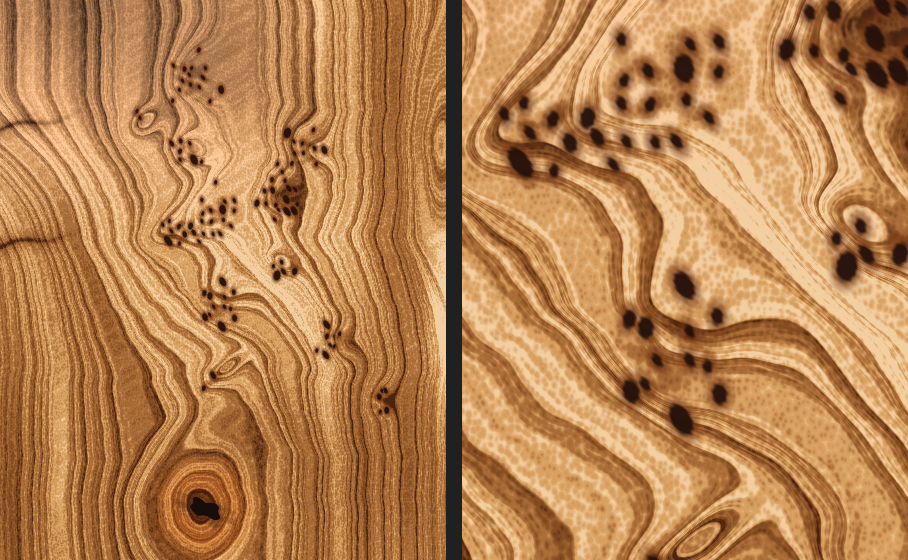
Left, the full canvas; right, a detail of the centre.
A Shadertoy shader for this texture:

```glsl
const vec2 KNOT = vec2(.365, .09);
// Burl clusters: centre and radius
const vec3 BURLS[12] = vec3[12](
    vec3(.345, .857, .055), vec3(.250, .790, .028), vec3(.544, .733, .042),
    vec3(.505, .642, .042), vec3(.390, .616, .052), vec3(.312, .583, .036),
    vec3(.388, .455, .048), vec3(.592, .395, .030), vec3(.677, .286, .028),
    vec3(.332, .720, .034), vec3(.384, .320, .026), vec3(.514, .518, .026));

float hash(vec2 p) { return fract(sin(dot(p, vec2(127.1, 311.7))) * 43758.5); }
vec2 jitter(vec2 cell) { return vec2(hash(cell), hash(cell + 57.)); }
float spot(vec2 p, vec2 centre, vec2 size) {
    vec2 d = (p - centre) / size;
    return exp(-dot(d, d));
}
// Cellular noise: distance to the nearest scattered point
float cells(vec2 p) {
    float d = 1.;
    for (int i = 0; i < 9; i++) {
        vec2 c = floor(p) + vec2(i % 3 - 1, i / 3 - 1);
        d = min(d, length(c + jitter(c) - p));
    }
    return d;
}
float burl(vec2 p) {
    float sum = 0.;
    for (int i = 0; i < 12; i++) sum += spot(p, BURLS[i].xy, BURLS[i].zz);
    return sum;
}
// Growth ring coordinate; each whole step is one ring
float growth(vec2 p) {
    vec2 q = p;
    float centre = spot(p, vec2(.45, .52), vec2(.24, .4));
    float amp = .004 + .018 * centre, freq = 13.;
    for (int i = 0; i < 6; i++) {
        q += amp * sin(freq * q.yx * vec2(1., .8) + vec2(1.7, 4.1) * float(i));
        amp *= .53;
        freq *= 1.75;
    }
    vec2 k = q - KNOT;
    q.x -= .6 * k.x * exp(-dot(k, k) / .03);
    float slide = .31 * (1. - smoothstep(.18, .6, q.y))
                * smoothstep(-.1, .45, q.x) * (1. - smoothstep(.45, .8, q.x));
    float t = 22. * (q.x - slide) + 6. * smoothstep(.5, .8, q.x) + 2. * burl(q)
            - 11. * (1. - smoothstep(.5, .85, q.y)) * exp(-5. * q.x)
            + 3. * spot(q, vec2(.77, .74), vec2(.06, .2));
    t += .35 * sin(t * 1.7) + .2 * sin(t * 2.9 + 1.);
    float d = length(k * vec2(1., .85));
    return mix(t, 36. * d - 2., 1. - smoothstep(.07, .16, d));
}
// Small bark eyes: x is the dark core, y the reddish halo
vec2 eyes(vec2 p) {
    vec2 g = p * 54., mark = vec2(0);
    for (int i = 0; i < 9; i++) {
        vec2 c = floor(g) + vec2(i % 3 - 1, i / 3 - 1);
        vec2 o = c + .15 + .7 * jitter(c), v = g - o;
        float size = mix(.17, .42, pow(hash(c + 9.), 4.));
        float present = step(.25 + .65 * hash(c + 23.), burl(o / 54.));
        v.x += v.y * (hash(c + 31.) - .3) * .7;
        float d = length(v * vec2(1.15, .8)) + .015 * sin(v.x * 17. + v.y * 23.);
        mark = max(mark, present * (1. - smoothstep(vec2(size - .08, size), vec2(size + .08, size + .4), vec2(d))));
    }
    return mark;
}
vec3 woodColor(float tone) {
    vec3 c = mix(vec3(.29, .14, .06), vec3(.52, .30, .13), smoothstep(0., .27, tone));
    c = mix(c, vec3(.67, .43, .22), smoothstep(.27, .52, tone));
    c = mix(c, vec3(.85, .63, .38), smoothstep(.52, .74, tone));
    return mix(c, vec3(.95, .81, .63), smoothstep(.74, .95, tone));
}

void mainImage(out vec4 fragColor, in vec2 fragCoord) {
    vec2 p = fragCoord / iResolution.y;
    float t = growth(p), width = fwidth(t), f = fract(t);
    float kind = hash(vec2(floor(t), 3.)), depth = hash(vec2(floor(t), 8.));
    // Rings darken slowly and end in a crisp edge
    float edge = clamp(width * 1.5, .05, .5);
    float band = smoothstep(.05 + .4 * kind, .9, f) * (1. - smoothstep(1. - edge, 1., f));
    float tone = .68 - band * mix(.15, .6, depth);
    // Broad streaks and thin lines that follow the rings
    tone += .07 * sin(t * .8 + 2. * p.y) + .05 * sin(t * 2.1 + 5. * p.y);
    float detail = 1. - smoothstep(.1, .3, width);
    tone += detail * (.07 * sin(t * 19. + 2. * sin(p.y * 9.)) + .04 * sin(t * 41. + 3. * sin(t)));
    // Fibres along the grain, and fine stipple
    float along = p.y - .6 * p.x;
    tone += .24 * (cells(vec2(t * 11., along * 65.)) - .45) * (.6 + .7 * band);
    tone += .24 * (cells(p * vec2(270., 210.)) - .45);
    // Broad light and shade
    tone += .22 * spot(p, vec2(.40, .58), vec2(.2, .24)) + .22 * spot(p, vec2(.04, .74), vec2(.2, .13));
    tone += .22 * spot(p, vec2(.55, .98), vec2(.05, .13)) + .12 * spot(p, vec2(.57, .5), vec2(.1, .2));
    tone += .4 * spot(p, vec2(.79, .42), vec2(.025, .13));
    tone -= .17 * spot(p, vec2(.70, .65), vec2(.06, .6)) + .2 * spot(p, vec2(0., .12), vec2(.13, .25));
    tone -= .16 * spot(p, vec2(.43, .22), vec2(.09, .08)) + .13 * spot(p, vec2(.64, .12), vec2(.14, .2));
    tone -= .15 * spot(p, vec2(.1, 1.), vec2(.2, .09)) + .12 * spot(p, vec2(.36, .9), vec2(.1, .12));
    // Bark slits at the left side
    for (int i = 0; i < 2; i++) {
        float dy = p.y - .768 + .21 * float(i) - .2 * p.x - .006 * sin(p.x * 50.);
        float fade = 1. - smoothstep(.02, .17, p.x);
        tone -= fade * (.5 * exp(-dy * dy / .00002) + .2 * exp(-dy * dy / .0004));
    }
    // Mottled burl plates
    float plate = smoothstep(.45, .9, burl(p));
    tone -= plate * (.1 + .14 * sin(p.x * 140. + 3. * sin(p.y * 110.)));
    vec3 color = woodColor(clamp(tone, 0., 1.));
    float haze = smoothstep(.5, .9, p.y) * (1. - smoothstep(.35, .7, p.x));
    color = mix(color, vec3(.76, .55, .39) * (.42 + .95 * tone), .75 * haze);
    // Burl eyes
    vec2 eye = eyes(p);
    color = mix(color, vec3(.46, .22, .08), .65 * eye.y);
    color = mix(color, vec3(.13, .06, .04), .93 * eye.x);
    // Large knot with a ragged hollow
    vec2 k = p - KNOT;
    color *= mix(vec3(1), vec3(.98, .84, .66), 1. - smoothstep(.05, .12, length(k)));
    float hollow = length((k + vec2(0., .3 * k.x)) * vec2(.85, 1.5))
                 + .006 * sin(k.x * 190. + 1.) + .004 * sin(k.y * 330. + k.x * 120.);
    color = mix(color, vec3(.30, .14, .06), .6 * (1. - smoothstep(.02, .05, hollow)));
    color = mix(color, vec3(.09, .05, .04), 1. - smoothstep(.020, .024, hollow));
    fragColor = vec4(color, 1.);
}
```
